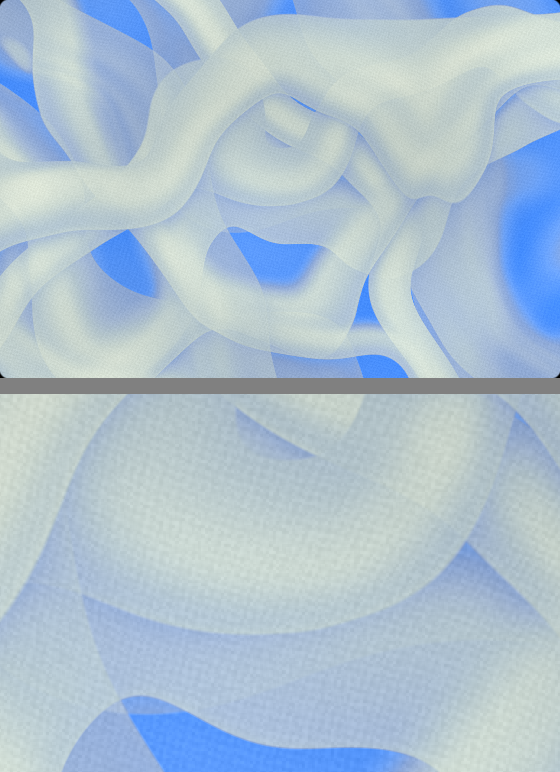
Top, the full canvas; bottom, a detail of the centre.
This texture is drawn by a Shadertoy shader. Its source:

```glsl
// Sheer cream cloth lying in loose folds over a bright blue ground.
// Faint veils and crisp ribbons, each bent by gradient noise, are layered
// as cloth density; a colour ramp then turns density into blue, grey or cream.

const float TAU = 6.2831853;
const int FOLD_COUNT = 12;

// Cloth colours from bare ground to thickest fold
const vec3 CLOTH[7] = vec3[7](
    vec3(0.25, 0.53, 0.97),
    vec3(0.41, 0.62, 0.95),
    vec3(0.53, 0.64, 0.83),
    vec3(0.64, 0.72, 0.83),
    vec3(0.71, 0.78, 0.81),
    vec3(0.80, 0.85, 0.82),
    vec3(0.88, 0.91, 0.85));

float hash(vec2 p) {
    vec3 q = fract(vec3(p.xyx) * 0.1031);
    q += dot(q, q.yzx + 33.33);
    return fract((q.x + q.y) * q.z);
}

float cornerSlope(vec2 cell, vec2 corner, vec2 f) {
    float a = TAU * hash(cell + corner);
    return dot(vec2(cos(a), sin(a)), f - corner);
}

float gradientNoise(vec2 p) {
    vec2 cell = floor(p), f = p - cell;
    vec2 w = f * f * f * (f * (f * 6.0 - 15.0) + 10.0);
    float low = mix(cornerSlope(cell, vec2(0, 0), f), cornerSlope(cell, vec2(1, 0), f), w.x);
    float high = mix(cornerSlope(cell, vec2(0, 1), f), cornerSlope(cell, vec2(1, 1), f), w.x);
    return mix(low, high, w.y);
}

vec3 clothColor(float density) {
    float x = clamp(density, 0.0, 1.199) * 5.0;
    int k = int(x);
    return mix(CLOTH[k], CLOTH[k + 1], x - float(k));
}

// Height across a line through centre, bent by noise
float bentLine(vec2 p, vec2 centre, float angle, vec2 seed) {
    vec2 normal = vec2(-sin(angle), cos(angle));
    return dot(p - centre, normal)
         + 0.50 * gradientNoise(p * 1.6 + seed)
         + 0.08 * gradientNoise(p * 3.3 + seed.yx);
}

// The same, divided by its slope so that widths and edges stay even
float bentDistance(vec2 p, vec2 centre, float angle, vec2 seed) {
    const vec2 STEP = vec2(0.004, 0.0);
    float here = bentLine(p, centre, angle, seed);
    vec2 slope = vec2(bentLine(p + STEP.xy, centre, angle, seed),
                      bentLine(p + STEP.yx, centre, angle, seed)) - here;
    slope /= STEP.x;
    return here / sqrt(dot(slope, slope) + 0.12);
}

// Crisp at the near edge, fading from start to width on the far side
float coverage(float inward, float width, float start) {
    float crisp = smoothstep(-0.002, 0.002, inward);
    return crisp * (1.0 - smoothstep(start * width, width, inward));
}

// Lay one fold over the density below it
float addFold(float density, vec2 p, float id, float aspect) {
    vec2 seed = vec2(17.3, 9.7) * (id + 1.0);
    float pick = hash(seed), pickB = hash(seed + 5.1), pickC = hash(seed + 8.7);
    bool veil = mod(id, 3.0) < 0.5;

    vec2 centre = fract(0.5 + id * vec2(0.7549, 0.5698)) * vec2(aspect, 1.0);
    float lean = mod(id, 2.0) < 0.5 ? -0.95 : 0.55;
    float angle = lean + 0.7 * (pick - 0.5) + (veil ? id * TAU / 4.0 : 0.0);
    float inward = bentDistance(p, centre, angle, seed);

    float vary = 1.0 + 1.1 * gradientNoise(p * 1.4 + seed + 40.0);
    float width = vary * (veil ? 0.45 : mix(0.10, 0.19, pickB));
    if (!veil) inward += 0.5 * width;
    float start = veil ? 0.3 : (pickC > 0.45 ? 0.97 : mix(0.3, 0.7, pick));
    float strength = veil ? 0.48 : mix(0.72, 0.96, pickC);
    float cover = strength * coverage(inward, width, start);

    // Rounded crown, lengthwise pleats and a bright hem
    float along = dot(p - centre, vec2(cos(angle), sin(angle)));
    float pleat = gradientNoise(vec2(along * 2.0, inward * 14.0) + seed);
    float crown = smoothstep(0.0, 0.4 * width, inward)
                * (1.0 - 0.8 * smoothstep(0.5 * width, width, inward));
    float tone = mix(0.80, 1.10, crown) + 0.28 * pleat;
    tone += 0.16 * exp(-abs(inward) / 0.007);

    // Contact shade beside the crisp edge
    density *= 1.0 - (veil ? 0.10 : 0.32) * exp(-abs(inward) / 0.028);
    return mix(density, tone, cover);
}

// Fine woven mesh following the bend of the cloth
float weave(vec2 p) {
    vec2 q = p + 0.08 * vec2(gradientNoise(p * 2.0), gradientNoise(p * 2.0 + 23.0));
    return sin(dot(q, vec2(0.91, 0.42)) * 540.0) * sin(dot(q, vec2(-0.42, 0.91)) * 540.0);
}

// One inside a rounded frame, zero in its corners
float frameMask(vec2 p, vec2 size, float radius) {
    vec2 d = abs(p - 0.5 * size) - 0.5 * size + radius;
    return 1.0 - smoothstep(-0.003, 0.003, length(max(d, 0.0)) - radius - 0.002);
}

void mainImage(out vec4 fragColor, in vec2 fragCoord) {
    vec2 p = fragCoord / iResolution.y;
    float aspect = iResolution.x / iResolution.y;

    float density = 0.07 + 0.2 * gradientNoise(p * 2.0 + 70.0);
    for (int i = 0; i < FOLD_COUNT; i++) {
        density = addFold(density, p, float(i), aspect);
    }

    // Soft shade, mesh and slight grain
    vec3 color = clothColor(density);
    color *= 1.0 + 0.10 * gradientNoise(p * 2.3 + 11.0);
    color += 0.015 * weave(p) + 0.035 * (hash(floor(p * 350.0)) - 0.5);
    color *= frameMask(p, vec2(aspect, 1.0), 0.025);
    fragColor = vec4(clamp(color, 0.0, 1.0), 1.0);
}
```
